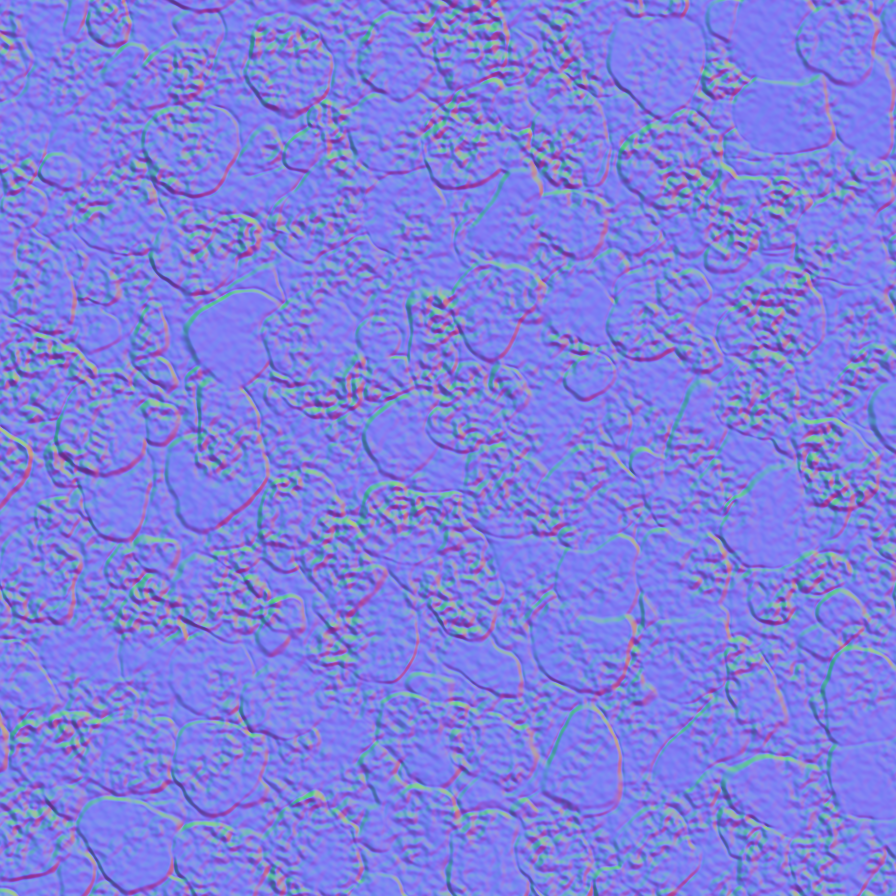
Write a Shadertoy shader that draws this texture map.

```glsl
vec2 hash2(vec2 p) {
    vec3 q = fract(p.xyx * vec3(0.1031, 0.1030, 0.0973));
    q += dot(q, q.yzx + 33.33);
    return fract((q.xx + q.yz) * q.zy);
}

float gradientNoise(vec2 p) {
    vec2 cell = floor(p), f = fract(p);
    vec2 w = f * f * f * (f * (f * 6.0 - 15.0) + 10.0);
    vec4 corner;
    for (int i = 0; i < 4; i++) {
        vec2 o = vec2(i & 1, i >> 1);
        float angle = 6.2832 * hash2(cell + o + 71.0).x;
        corner[i] = dot(vec2(cos(angle), sin(angle)), f - o);
    }
    return mix(mix(corner.x, corner.y, w.x), mix(corner.z, corner.w, w.x), w.y);
}

// Lays one layer of flat stones over the surface (x: height, y: roughness)
void layStones(vec2 p, float cells, float share, inout vec2 surface) {
    vec2 grid = p * cells, home = floor(grid);
    for (int y = -1; y <= 1; y++)
    for (int x = -1; x <= 1; x++) {
        vec2 cell = home + vec2(x, y);
        vec2 place = hash2(cell + cells * 7.0);
        vec2 shape = hash2(cell + cells * 13.0 + 5.0);
        vec2 look = hash2(cell + cells * 17.0 + 9.0);
        vec2 kind = hash2(cell + cells * 23.0 + 3.0);
        if (kind.x > share) continue;

        // Turned superellipse with a lopsided outline
        vec2 offset = grid - cell - 0.5 - 0.7 * (place - 0.5);
        float turn = 3.1416 * shape.x, c = cos(turn), s = sin(turn);
        vec2 q = mat2(c, -s, s, c) * offset;
        vec2 radius = vec2(mix(0.44, 0.6, kind.y), mix(0.2, 0.52, sqrt(shape.y)));
        q.y *= 1.0 + 0.8 * (look.x - 0.5) * q.x / radius.x;
        float power = mix(1.9, 3.0, place.x);
        vec2 e = pow(abs(q / radius) + 1e-4, vec2(power));
        float dist = (pow(e.x + e.y, 1.0 / power) - 1.0) * radius.y / cells;

        // Thin groove around the stone, then its tilted top
        float body = smoothstep(0.0035, -0.0035, dist);
        surface.x -= mix(0.0008, 0.0024, kind.y) * exp(-dist * dist / 0.000012);
        float top = 0.0005 + 0.0025 * look.x + dot(offset, place.yx - 0.5) * 0.09 / cells;
        surface = mix(surface, vec2(top, mix(0.3, 1.15, look.y)), body);
    }
}

float height(vec2 p) {
    // Uneven outlines
    vec2 bent = p + 0.010 * vec2(gradientNoise(p * 21.0), gradientNoise(p * 21.0 + 40.0))
                  + 0.003 * gradientNoise(p * 55.0 + 9.0);
    vec2 surface = vec2(0.001 * gradientNoise(p * 14.0), 0.6);
    layStones(bent, 20.0, 0.5, surface);
    layStones(bent, 10.0, 0.92, surface);

    // Patchy grain
    float patches = mix(0.4, 1.15, smoothstep(-0.3, 0.3, gradientNoise(p * 17.0 + 3.0)));
    vec2 turned = mat2(0.8, 0.6, -0.6, 0.8) * p;
    float grain = gradientNoise(p * vec2(76.0, 98.0))
                + 0.55 * gradientNoise(turned * 135.0 + 17.0);
    return surface.x + 0.0060 * surface.y * patches * grain;
}

void mainImage(out vec4 fragColor, in vec2 fragCoord) {
    vec2 p = fragCoord / iResolution.y + 3.0;
    vec2 e = vec2(0.0015, 0.0);
    vec2 slope = vec2(height(p + e.xy) - height(p - e.xy),
                      height(p + e.yx) - height(p - e.yx)) / (2.0 * e.x);

    // Encode the normal, with blue fading quickly on steep faces
    vec3 normal = normalize(vec3(-slope, 1.0));
    fragColor = vec4(0.5 + vec2(0.34, 0.4) * normal.xy, 0.5 + 0.46 * pow(normal.z, 3.5), 1.0);
}
```
